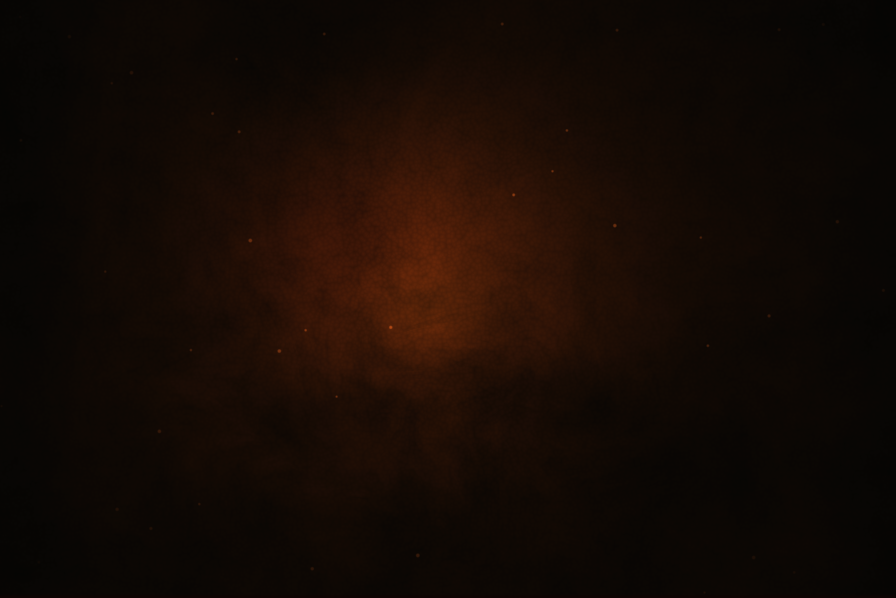
This background is drawn by a Shadertoy shader. Its source:

```glsl
// A dim ember glow on dark, weathered leather, with a few scattered sparks.
// Two Gaussian falloffs set the light; warped sines make the stains,
// and cellular noise supplies the mottling, the grain and the sparks.

vec2 hash2(vec2 cell) {
    vec3 q = fract(cell.xyx * vec3(0.1031, 0.1030, 0.0973));
    q += dot(q, q.yzx + 33.33);
    return fract((q.xx + q.yz) * q.zy);
}

// Distance to the nearest jittered point (x) and that point's random id (y)
vec2 cellular(vec2 p) {
    vec2 cell = floor(p), nearest = vec2(9.0, 0.0);
    for (int j = -1; j <= 1; j++) {
        for (int i = -1; i <= 1; i++) {
            vec2 neighbour = cell + vec2(i, j);
            float d = length(neighbour + hash2(neighbour) - p);
            if (d < nearest.x) nearest = vec2(d, hash2(neighbour + 71.7).x);
        }
    }
    return nearest;
}

// Layered, rotated sines that bend one another into cloudy stains
float stains(vec2 p) {
    float sum = 0.0, weight = 0.5;
    for (int i = 0; i < 6; i++) {
        p = mat2(1.4, 1.1, -1.1, 1.4) * p + vec2(1.7, 4.3);
        p += 0.7 * sin(p.yx * 0.8 + sum * 2.0);
        sum += weight * sin(p.x) * sin(p.y + 0.6 * sin(p.x * 0.5));
        weight *= 0.68;
    }
    return sum;
}

// Soft round patch used for broad light and shade
float patchAt(vec2 p, vec2 centre, vec2 size) {
    vec2 q = (p - centre) / size;
    return exp(-dot(q, q));
}

void mainImage(out vec4 fragColor, in vec2 fragCoord) {
    vec2 uv = fragCoord / iResolution.xy;
    vec2 p = fragCoord / iResolution.y;
    float pixel = 1.0 / iResolution.y;

    // Surface texture, from broad clouds to fine grain
    float cloud = stains(p * 3.2);
    float detail = stains(p * 13.0 + 8.0);
    vec2 warp = 0.03 * vec2(cloud, detail);
    float mottle = cellular((p + warp) * 24.0).x - 0.45;
    float grain = cellular(p * 150.0).x - 0.45;

    // Bright core within a wide, weak halo
    vec2 bent = p + 0.035 * vec2(cloud, detail);
    float light = 0.032
        + 0.035 * patchAt(p, vec2(0.72, 0.54), vec2(0.66, 0.58))
        + 0.20 * patchAt(bent, vec2(0.70, 0.55), vec2(0.29, 0.27))
        + 0.045 * patchAt(bent, vec2(0.71, 0.51), vec2(0.10, 0.11))
        + 0.030 * patchAt(bent, vec2(0.72, 0.64), vec2(0.08, 0.10));

    // Broad shaded hollows around the glow
    light *= 1.0 - 0.25 * patchAt(p, vec2(0.54, 0.30), vec2(0.13, 0.08));
    light *= 1.0 - 0.28 * patchAt(p, vec2(0.92, 0.33), vec2(0.13, 0.07));
    light *= 1.0 - 0.30 * patchAt(p, vec2(1.18, 0.21), vec2(0.14, 0.12));
    light *= 1.0 - 0.25 * patchAt(p, vec2(0.58, 0.95), vec2(0.20, 0.09));
    light *= 1.0 + 0.24 * cloud + 0.16 * detail - 0.16 * mottle - 0.22 * grain;
    light *= 0.75 + 0.25 * smoothstep(0.0, 0.12, min(uv.x, 1.0 - uv.x));

    // Brown shadows turn to rust and orange as the light grows
    vec3 colour = vec3(light, 0.012 + 0.34 * light, 0.012 + 0.06 * light);
    colour.g -= 0.008 * patchAt(p, vec2(0.57, 0.59), vec2(0.16, 0.14));
    colour.g += 0.010 * patchAt(p, vec2(0.71, 0.49), vec2(0.10, 0.08));

    // Sparse sparks, mostly over the middle of the canvas
    vec2 spark = cellular(p * 11.0 + 3.4);
    float radius = 0.0015 + 0.0015 * fract(spark.y * 37.0);
    float dotMask = 1.0 - smoothstep(radius - pixel, radius + pixel, spark.x / 11.0);
    float present = step(0.80, spark.y) * patchAt(p, vec2(0.76, 0.53), vec2(0.55, 0.48));
    colour += vec3(0.40, 0.17, 0.05) * dotMask * present;

    // Thin dark red lower rim
    float rim = 1.0 - smoothstep(0.002, 0.007, uv.y);
    colour = mix(colour, vec3(0.06, 0.012, 0.01), 0.7 * rim);

    fragColor = vec4(max(colour, 0.0), 1.0);
}
```
